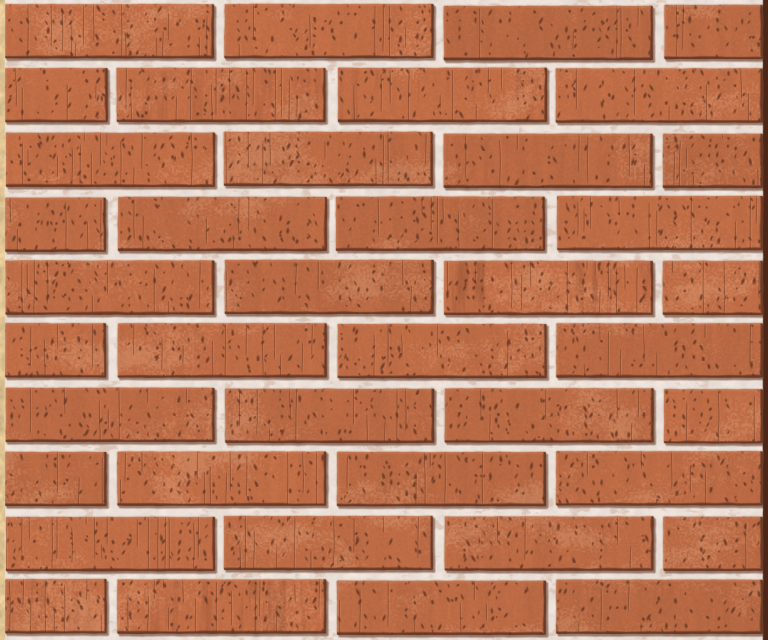
This texture is drawn by a Shadertoy shader. Its source:

```glsl
const vec2  CANVAS     = vec2(12.03, 10.02);  // canvas size, in courses
const vec2  PITCH      = vec2(3.44, 1.0);     // brick plus joint
const vec2  JOINT      = vec2(0.165, 0.150);
const vec2  ORIGIN     = vec2(0.078, 0.078);  // first brick, from upper left
const float BOND_SHIFT = 1.76;                // offset of every second course
const vec2  WALL_X     = vec2(0.078, 11.95);  // left and right wall ends
const float CORNER     = 0.022;
const float WOBBLE     = 0.016;
const float JITTER     = 0.035;
const float BEVEL      = 0.042;
const vec2  SHADOW     = vec2(0.028, 0.034);
const float PIT_CHANCE = 0.34;
const float SCRATCH_CHANCE = 0.20;

const vec3 CLAY      = vec3(0.74, 0.42, 0.27);
const vec3 PALE_CLAY = vec3(0.80, 0.52, 0.37);
const vec3 DARK_CLAY = vec3(0.43, 0.23, 0.15);
const vec3 MORTAR    = vec3(0.92, 0.88, 0.85);
const vec3 DUSTY     = vec3(0.82, 0.71, 0.64);
const vec3 SHADE     = vec3(0.54, 0.41, 0.35);
const vec3 LEFT_END  = vec3(0.87, 0.76, 0.57);
const vec3 RIGHT_END = vec3(0.30, 0.15, 0.09);

float hash(vec2 p) {
    vec3 q = fract(p.xyx * 0.1031);
    q += dot(q, q.yzx + 33.33);
    return fract((q.x + q.y) * q.z);
}

float noise(vec2 p) {
    vec2 i = floor(p), f = fract(p);
    f = f * f * (3.0 - 2.0 * f);
    return mix(mix(hash(i), hash(i + vec2(1, 0)), f.x),
               mix(hash(i + vec2(0, 1)), hash(i + vec2(1, 1)), f.x), f.y);
}

float fbm(vec2 p) {
    float sum = 0.0, amp = 0.5;
    for (int i = 0; i < 4; i++) {
        sum += amp * noise(p);
        p = p * 2.03 + 17.0;
        amp *= 0.5;
    }
    return sum / 0.9375;
}

float boxDistance(vec2 q, vec2 halfSize) {
    vec2 d = abs(q) - halfSize + CORNER;
    return length(max(d, 0.0)) + min(max(d.x, d.y), 0.0) - CORNER;
}

// Small upright holes, one at most per cell, in two sizes
float pits(vec2 p, float px) {
    float mask = 0.0;
    for (int i = 0; i < 2; i++) {
        float scale = 4.2 + 3.4 * float(i);
        vec2 g = p * scale + 31.0 * float(i + 1), id = floor(g);
        vec2 center = 0.25 + 0.5 * vec2(hash(id + 3.1), hash(id + 8.7));
        float size = mix(0.010, 0.023, hash(id + 5.3));
        vec2 d = (fract(g) - center) / scale;
        d.x += d.y * (hash(id + 2.9) - 0.5);
        d.y /= mix(1.0, 2.4, hash(id + 6.1));
        float hole = 1.0 - smoothstep(size - px, size + px, length(d));
        mask = max(mask, hole * step(hash(id), PIT_CHANCE));
    }
    return mask;
}

// Vertical drag marks: x is the dark groove, y its lit rim
vec2 scratches(vec2 q, float seed, float px) {
    float g = q.x * 9.0, id = floor(g);
    vec2 key = vec2(id + 40.0, seed * 97.0);
    float x = (fract(g) - mix(0.2, 0.8, hash(key))) / 9.0 + 0.012 * (noise(vec2(q.y * 3.0, id + 60.0)) - 0.5);
    float span = mix(0.12, 0.65, hash(key + 4.0));
    float along = 1.0 - smoothstep(span - 0.05, span, abs(q.y - hash(key + 9.0) + 0.5));
    float strength = along * step(hash(key + 13.0), SCRATCH_CHANCE + 0.25 * seed * seed);
    float width = 0.007 + px * 0.6;
    return strength * (1.0 - smoothstep(vec2(0.0), vec2(width), abs(vec2(x, x - 0.016))));
}

vec3 brickColor(vec2 p, vec2 q, vec2 halfSize, float seed, float px) {
    float streak = fbm(vec2(p.x * 9.0, p.y * 0.9) + seed * 50.0);
    float grain = noise(p * 38.0) - 0.5;
    float pale = smoothstep(0.52, 0.82, fbm(p * vec2(1.1, 1.8) + 7.0) + 0.25 * grain);
    vec3 col = mix(CLAY, PALE_CLAY, 0.75 * pale);
    col *= 1.0 + 0.07 * (seed - 0.5) + 0.07 * (streak - 0.5) + 0.05 * grain;
    col = mix(col, DARK_CLAY, 0.45 * smoothstep(0.8, 1.0, seed) * smoothstep(0.45, 0.8, streak));

    vec2 mark = scratches(q, seed, px);
    col = mix(col, PALE_CLAY, 0.45 * mark.y);
    col = mix(col, DARK_CLAY, 0.50 * mark.x);
    col = mix(col, DARK_CLAY * 0.9, 0.8 * pits(p, px));

    // Lit upper left rim, shaded lower right bevel
    vec2 lit = halfSize + q, dim = halfSize - q;
    col = mix(col, PALE_CLAY, 0.4 * (1.0 - smoothstep(0.01, 0.05, min(lit.x, lit.y))));
    float bevel = BEVEL * mix(0.7, 1.3, noise(p * 5.0));
    return mix(col, DARK_CLAY * 0.9, 0.9 * (1.0 - smoothstep(bevel * 0.5, bevel + px, min(dim.x, dim.y))));
}

vec3 mortarColor(vec2 p, float edge, float shadow, float px) {
    vec3 col = MORTAR * (0.95 + 0.10 * fbm(p * 9.0));
    col = mix(col, DUSTY, 0.6 * smoothstep(0.62, 0.8, fbm(p * vec2(5.0, 8.0) + 21.0)));
    col = mix(col, DUSTY, 0.75 * (1.0 - smoothstep(0.0, 0.03, edge)));
    return mix(col, SHADE, 0.85 * (1.0 - smoothstep(-px, 0.012 + px, shadow)));
}

void mainImage(out vec4 fragColor, in vec2 fragCoord) {
    vec2 uv = fragCoord / iResolution.xy;
    vec2 p = vec2(uv.x, 1.0 - uv.y) * CANVAS;
    float px = CANVAS.y / iResolution.y;

    // Running bond: course, then brick within it, cut at the wall ends
    float course = floor((p.y - ORIGIN.y + 0.5 * JOINT.y) / PITCH.y);
    vec2 start = ORIGIN + vec2(BOND_SHIFT * mod(course, 2.0), 0.0);
    vec2 id = vec2(floor((p.x - start.x + 0.5 * JOINT.x) / PITCH.x), course);
    float seed = hash(id + 11.0);
    vec2 shift = JITTER * (vec2(hash(id + 23.0), hash(id + 37.0)) - 0.5);
    vec2 lo = start + id * PITCH + shift, hi = lo + PITCH - JOINT;
    lo.x = max(lo.x, WALL_X.x);
    hi.x = min(hi.x, WALL_X.y);
    vec2 q = p - 0.5 * (lo + hi), halfSize = 0.5 * (hi - lo);

    float rough = WOBBLE * (fbm(p * 6.0) - 0.5);
    float edge = boxDistance(q, halfSize) + rough;
    float shadow = boxDistance(q - SHADOW, halfSize) + rough;
    float inCourses = step(0.0, course) * step(lo.x, hi.x);
    float brick = inCourses * (1.0 - smoothstep(-0.7 * px, 0.7 * px, edge));

    vec3 col = mix(mortarColor(p, edge, shadow, px), brickColor(p, q, halfSize, seed, px), brick);

    // Wall ends
    float leftEnd = 1.0 - smoothstep(-px, px, p.x - WALL_X.x + rough);
    float rightEnd = smoothstep(-px, px, p.x - WALL_X.y + rough);
    col = mix(col, LEFT_END * (0.85 + 0.3 * fbm(p * 8.0)), leftEnd);
    col = mix(col, RIGHT_END, rightEnd);
    fragColor = vec4(col, 1.0);
}
```
